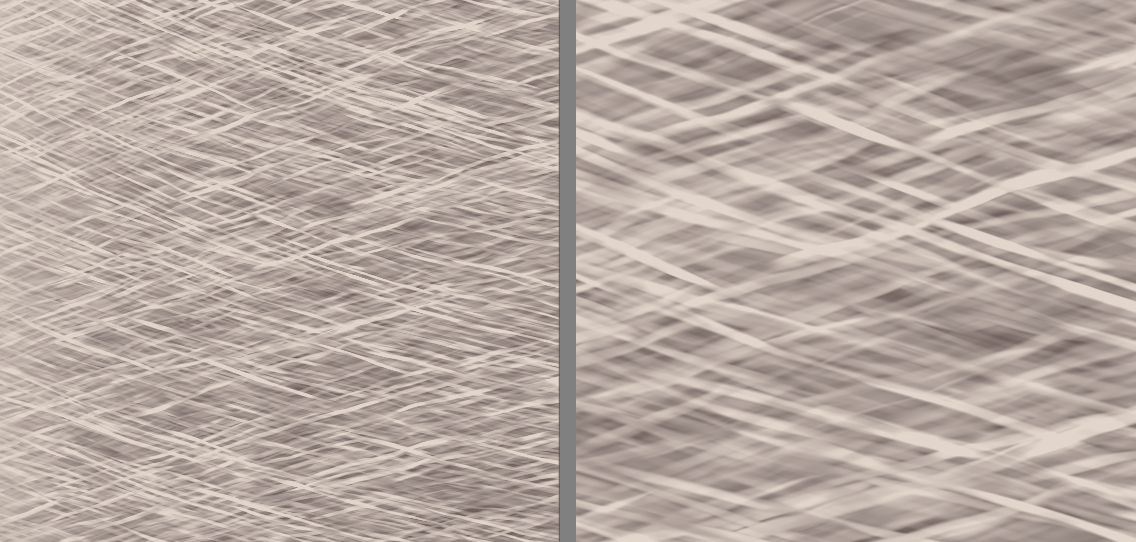
Left: the whole. Right: its middle third, enlarged.
Give the GLSL for this texture, as a Shadertoy shader.

```glsl
// Wound wool yarn: thin fuzzy strands crossing at shallow opposite angles.
// Layers of parallel strands are stacked from dark and deep to pale and near;
// stretched cellular noise frays the fibres, layered sines band and bend them.

const int LAYERS = 12;
const vec3 SHADE = vec3(0.43, 0.37, 0.36);
const vec3 WOOL = vec3(0.86, 0.81, 0.77);
const vec3 EDGE = vec3(0.36, 0.31, 0.30);

float hash(vec2 p) {
    vec3 q = fract(vec3(p.xyx) * 0.1031);
    q += dot(q, q.yzx + 33.33);
    return fract((q.x + q.y) * q.z);
}

// Smooth cellular noise: random cell tones blended by distance
float cellular(vec2 p) {
    vec2 cell = floor(p);
    float total = 0.0, weights = 0.0;
    for (int j = -1; j <= 1; j++) {
        for (int i = -1; i <= 1; i++) {
            vec2 id = cell + vec2(i, j);
            vec2 site = id + 0.15 + 0.7 * vec2(hash(id), hash(id + 57.0));
            vec2 away = p - site;
            float w = exp(-6.0 * dot(away, away));
            total += w * hash(id + 113.0);
            weights += w;
        }
    }
    return total / max(weights, 1e-4);
}

float layeredSine(float x, float phase) {
    return 0.5 * sin(x + phase) + 0.3 * sin(2.3 * x + 1.7 * phase)
         + 0.2 * sin(4.1 * x + 2.9 * phase);
}

// Straightens a strand direction: x runs along it, y across it
vec2 alongStrand(vec2 p, float slope, float phase) {
    float rise = slope * (1.3 * p.x - 0.25 * p.x * p.x) * (0.82 + 0.28 * p.y);
    float bend = 0.005 * layeredSine(8.0 * p.x, phase + 6.0 * p.y)
               + 0.0012 * layeredSine(31.0 * p.x, phase + 45.0 * p.y);
    return vec2(p.x, p.y - rise + bend);
}

// Lays one set of parallel strands over the tone below it
float layStrands(float below, vec2 q, float rows, float depth, float seed) {
    float row = q.y * rows + 40.0;
    float id = floor(row);
    float pick = hash(vec2(id, seed));
    float tint = hash(vec2(id + 71.0, seed));

    // Strands gather in bands, leaving gaps to the layers beneath
    float band = layeredSine(15.0 * (id - 39.5) / rows, seed * 2.4);
    float present = step(pick, 0.40 + 0.42 * band);

    // Fibres fray the outline and break the strand along its length
    float fibre = cellular(q * vec2(19.0, 170.0) + seed * 19.0);
    float wander = 0.06 * layeredSine(22.0 * q.x, 40.0 * tint);
    float d = abs(row - id - 0.5 + wander);
    float reach = 0.28 + 0.07 * layeredSine(17.0 * q.x, 60.0 * pick)
                + 0.22 * (fibre - 0.5);
    float body = smoothstep(reach + 0.08, reach - 0.16, d);
    body *= smoothstep(0.48, 0.38, d);
    float shadow = smoothstep(0.44, 0.18, d);
    float fade = 0.62 + 0.65 * layeredSine(10.0 * q.x, 90.0 * tint)
               + 0.5 * (fibre - 0.5);
    float cover = present * clamp(fade, 0.0, 0.95);

    float tone = mix(0.28, 0.92, depth) + 0.5 * (fibre - 0.5) + 0.16 * (tint - 0.5);
    return mix(below - 0.13 * shadow * cover, tone, body * cover);
}

// Pale bloom at the left, gentle falloff toward the lower right
float lighting(float tone, vec2 uv) {
    float bloom = exp(-7.0 * uv.x);
    tone = mix(tone, 0.97, 0.5 * bloom);
    return tone + 0.09 * (uv.y - 0.5) - 0.05 * (uv.x - 0.5);
}

void mainImage(out vec4 fragColor, in vec2 fragCoord) {
    vec2 uv = fragCoord / iResolution.xy;
    vec2 p = fragCoord / iResolution.y;

    // Dark core of the winding
    float tone = 0.15 + 0.4 * cellular(alongStrand(p, 0.25, 0.0) * vec2(14.0, 110.0));

    // Crossing layers, back to front
    for (int i = 0; i < LAYERS; i++) {
        float seed = float(i) + 1.0;
        float depth = float(i) / float(LAYERS - 1);
        float side = i % 2 == 0 ? 1.0 : -1.0;
        float slope = side * mix(0.23, 0.38, hash(vec2(seed, 3.0)));
        float rows = mix(64.0, 84.0, hash(vec2(seed, 8.0)));
        vec2 q = alongStrand(p, slope, seed);
        tone = layStrands(tone, q, rows, depth, seed);
    }

    // Loose fuzz over both directions
    float fuzz = cellular(alongStrand(p, 0.3, 2.0) * vec2(28.0, 190.0))
               + cellular(alongStrand(p, -0.3, 4.0) * vec2(28.0, 190.0) + 31.0);
    tone = lighting(tone + 0.08 + 0.24 * (fuzz - 1.0), uv);

    vec3 color = mix(SHADE, WOOL, clamp(tone, 0.0, 1.06));
    color = mix(color, EDGE, 0.8 * smoothstep(0.9965, 0.999, uv.x));
    fragColor = vec4(color, 1.0);
}
```
